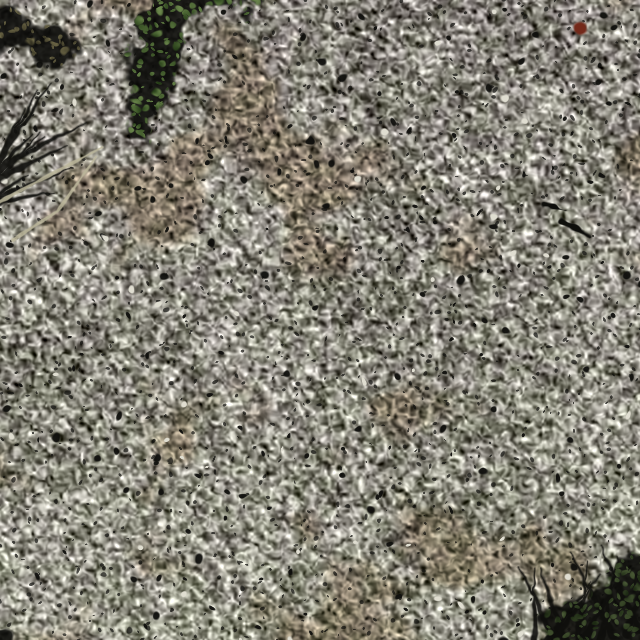
A three.js fragment shader for this texture:

```glsl
// Gritty grey ground, pitted with holes and dotted with pale pebbles, plants at its corners.
// Layered value noise makes the grain, jittered cells scatter the holes and pebbles,
// and tapered strokes with noisy edges draw the plants, stems and cracks.
varying vec2 vUv;

float hash(vec2 p) {
  vec3 q = fract(vec3(p.xyx) * 0.1031);
  q += dot(q, q.yzx + 33.33);
  return fract((q.x + q.y) * q.z);
}

float noise(vec2 p) {
  vec2 i = floor(p), f = fract(p);
  f = f * f * (3.0 - 2.0 * f);
  return mix(mix(hash(i), hash(i + vec2(1, 0)), f.x),
             mix(hash(i + vec2(0, 1)), hash(i + vec2(1, 1)), f.x), f.y);
}

float fbm(vec2 p) {
  return 0.55 * noise(p) + 0.3 * noise(p * 2.1 + 9.0) + 0.15 * noise(p * 4.3 + 23.0);
}

// Coverage of scattered, randomly turned ovals; radius is in cells
float spots(vec2 p, float chance, float radius, float seed) {
  vec2 cell = floor(p);
  float cover = 0.0;
  for (int y = -1; y <= 1; y++) {
    for (int x = -1; x <= 1; x++) {
      vec2 id = cell + vec2(x, y) + seed;
      vec2 d = p + seed - id - vec2(hash(id + 11.0), hash(id + 37.0));
      float turn = 6.283 * hash(id + 53.0);
      d = mat2(cos(turn), sin(turn), -sin(turn), cos(turn)) * d;
      d.y *= 1.0 + hash(id + 71.0);
      float r = radius * (0.6 + 0.7 * hash(id + 89.0));
      float oval = 1.0 - smoothstep(0.65 * r, 1.25 * r, length(d));
      cover = max(cover, oval * step(hash(id), chance));
    }
  }
  return cover;
}

// Signed distance to a stroke that narrows from a to b
float stroke(vec2 p, vec2 a, vec2 b, float width, float taper) {
  vec2 ab = b - a;
  float t = clamp(dot(p - a, ab) / dot(ab, ab), 0.0, 1.0);
  return length(p - a - ab * t) - width * (1.0 - taper * t);
}

float fill(float d, float blur) {
  return 1.0 - smoothstep(-blur, blur, d);
}

// Fan of grass blades rising from a row of roots
float blades(vec2 p, vec2 root, vec2 row, float angle, float reach, float seed) {
  float d = 1.0;
  for (int i = 0; i < 12; i++) {
    vec2 id = vec2(float(i), seed);
    float a = angle + 1.3 * (hash(id) - 0.5);
    vec2 start = root + row * hash(id + 19.0);
    vec2 tip = start + reach * (0.5 + 0.5 * hash(id + 43.0)) * vec2(cos(a), sin(a));
    d = min(d, stroke(p, start, tip, 0.006, 0.85));
  }
  return d;
}

void main() {
  vec2 p = vUv;
  vec2 wobble = vec2(noise(p * 90.0), noise(p * 90.0 + 40.0)) - 0.5;
  vec2 q = p + 0.005 * wobble;

  // Grain, with a little light from the upper right
  float grit = 0.55 * noise(q * 115.0) + 0.45 * noise(q * 210.0 + 7.0);
  float relief = noise(q * 150.0 + 60.0) - noise(q * 150.0 + vec2(60.5, 60.6));
  float broad = fbm(p * 5.0 + 3.0);
  float tone = 0.55 + 0.9 * (grit - 0.5) + 0.35 * relief + 0.16 * (broad - 0.5);
  tone += 0.05 * (0.5 - p.y);
  vec3 color = tone + vec3(0.005, -0.003, -0.045);

  // Faint lilac, olive and brown tints
  float tint = noise(q * 45.0 + 80.0) - 0.5 + 0.5 * (p.y - 0.5);
  color += tint * vec3(0.015, -0.012, 0.035);
  float brown = smoothstep(0.58, 0.78, fbm(p * 8.0 + 31.0));
  color *= mix(vec3(1.0), vec3(0.88, 0.82, 0.75), brown);

  // Holes, cracks and pebbles
  vec3 shadow = vec3(0.055, 0.055, 0.045);
  color = mix(color, shadow, 0.72 * spots(q * 75.0, 0.24, 0.24, 5.0));
  color = mix(color, shadow, 0.95 * spots(q * 32.0, 0.18, 0.17, 17.0));
  float crack = min(stroke(q, vec2(0.85, 0.68), vec2(0.885, 0.67), 0.004, 0.6),
                    stroke(q, vec2(0.877, 0.655), vec2(0.922, 0.63), 0.005, 0.6));
  color = mix(color, shadow, fill(crack + 0.006 * wobble.x, 0.002));
  color = mix(color, vec3(0.88, 0.87, 0.82), spots(q * 18.0 + 4.0, 0.1, 0.1, 29.0));
  color = mix(color, vec3(0.45, 0.16, 0.1), fill(length(q - vec2(0.907, 0.955)) - 0.011, 0.003));

  // Ragged shade beneath the plants
  float ragged = 0.07 * (fbm(p * 26.0) - 0.5) + 0.012 * wobble.y;
  float plant = min(stroke(p, vec2(0.27, 1.0), vec2(0.215, 0.8), 0.047, 0.5),
                    stroke(p, vec2(0.27, 1.0), vec2(0.38, 1.01), 0.03, 0.5));
  float corner = stroke(p, vec2(0.0, 0.96), vec2(0.09, 0.92), 0.035, 0.4);
  float tuft = stroke(p, vec2(0.88, -0.01), vec2(1.02, 0.07), 0.045, -0.4);
  float bed = min(min(plant, corner), min(tuft, length(p) - 0.02));
  color = mix(color, shadow * (0.5 + grit), 0.93 * fill(bed + ragged, 0.007));

  // Dark grass at the left and lower right
  float grass = min(blades(q, vec2(-0.04, 0.66), vec2(0.03, 0.08), 0.75, 0.17, 3.0),
                    blades(q, vec2(0.83, -0.03), vec2(0.19, 0.05), 1.45, 0.17, 8.0));
  color = mix(color, shadow, 0.9 * fill(grass, 0.002));

  // Leaves, green on the plants and drab in the corner
  float leaf = max(spots(q * 62.0, 0.55, 0.4, 41.0), spots(q * 95.0, 0.4, 0.4, 61.0));
  vec3 green = mix(vec3(0.14, 0.24, 0.08), vec3(0.48, 0.6, 0.34), noise(q * 100.0 + 15.0));
  green = mix(vec3(0.36, 0.34, 0.23) * (0.5 + grit), green, step(0.14, p.x));
  float lush = mix(0.5, 0.9, step(plant, tuft));
  color = mix(color, green, lush * leaf * fill(min(min(plant, corner), tuft) + ragged, 0.006));

  // Pale dry stems
  float stem = min(stroke(p, vec2(-0.01, 0.68), vec2(0.16, 0.77), 0.0032, 0.5),
                   min(stroke(p, vec2(0.02, 0.625), vec2(0.09, 0.67), 0.003, 0.2),
                       stroke(p, vec2(0.09, 0.67), vec2(0.15, 0.755), 0.0024, 0.5)));
  color = mix(color, vec3(0.74, 0.72, 0.61), 0.85 * fill(stem + 0.002 * wobble.x, 0.0015));

  gl_FragColor = vec4(clamp(color, 0.0, 1.0), 1.0);
}
```
